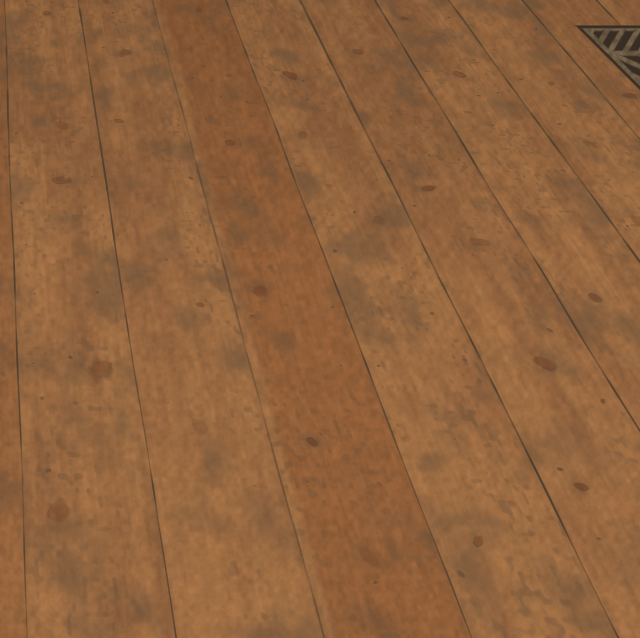
Write a WebGL 2 fragment shader that draws this texture.

```glsl
#version 300 es
precision highp float;
// Worn pine floorboards receding in perspective, with a metal drain in the corner.
uniform vec2 u_resolution;
out vec4 fragColor;

#define NEAR_WIDTH 0.232   // board width at the bottom edge
#define FAR_WIDTH 0.116    // board width at the top edge
#define NEAR_START 0.043   // first seam at the bottom edge
#define FAR_START 0.0065   // first seam at the top edge
#define FOCAL 1.2          // stretch of distance along the boards
#define SEAM_HALF 0.0012
#define SEAM_SOFT 0.0011
#define KNOT_CHANCE 0.6
#define FLECK_CHANCE 0.3
#define WEAR 0.5
#define RED_BOARD 2.0
#define DRAIN_CORNER vec2(0.907, 0.958)

const vec3 PALE = vec3(0.628, 0.432, 0.265);
const vec3 HONEY = vec3(0.572, 0.386, 0.241);
const vec3 RUSSET = vec3(0.558, 0.355, 0.208);
const vec3 GRIME = vec3(0.40, 0.305, 0.22);
const vec3 KNOT = vec3(0.42, 0.235, 0.145);
const vec3 GAP = vec3(0.305, 0.24, 0.175);
const vec3 METAL = vec3(0.41, 0.345, 0.26);
const vec3 SLOT = vec3(0.22, 0.175, 0.135);

float hash(vec2 p) {
  return fract(sin(dot(p, vec2(127.1, 311.7))) * 43758.5453);
}

float noise(vec2 p) {
  vec2 i = floor(p), f = fract(p);
  f = f * f * (3.0 - 2.0 * f);
  return mix(mix(hash(i), hash(i + vec2(1, 0)), f.x),
             mix(hash(i + vec2(0, 1)), hash(i + vec2(1, 1)), f.x), f.y);
}

float fbm(vec2 p) {
  float sum = 0.0, amp = 0.5;
  for (int i = 0; i < 4; i++) {
    sum += amp * noise(p);
    p = mat2(1.6, 1.2, -1.2, 1.6) * p + 17.3;
    amp *= 0.5;
  }
  return sum / 0.9375;
}

// Scattered ellipses, one per cell: x = body, y = dark rim, z = surrounding stain
vec3 spots(vec2 q, float board, vec2 cells, float chance, float radius) {
  vec2 g = q * cells + vec2(0.0, hash(vec2(board, 3.7)));
  vec2 key = floor(g) + vec2(board * 13.0, cells.y * 7.0);
  vec2 centre = 0.25 + 0.5 * vec2(hash(key), hash(key + 5.3));
  vec2 d = (fract(g) - centre) / cells;
  d.y = d.y * mix(1.3, 2.6, hash(key + 4.1)) + d.x * (hash(key + 2.9) - 0.5);
  float size = radius * mix(0.4, 1.1, hash(key + 9.1));
  float r = length(d) / size + 0.9 * (fbm(q * vec2(14.0, 22.0) + key) - 0.5);
  float present = step(hash(key + 1.7), chance) * mix(0.4, 1.0, hash(key + 6.6));
  return present * vec3(1.0 - smoothstep(0.5, 1.2, r),
                        1.0 - smoothstep(0.0, 0.35, abs(r - 0.85)),
                        exp(-r * r * 0.2));
}

vec3 drain(vec2 g, float px) {
  float upper = abs(g.y - 0.022) - 0.015;
  float lower = abs(g.y - 0.074) - 0.028;
  float steep = abs(fract((g.x + 0.6 * g.y) / 0.024) - 0.5) * 0.024 - 0.0065;
  float shallow = abs(fract((g.y - 0.45 * g.x) / 0.019) - 0.5) * 0.019 - 0.005;
  float edge = (g.y - g.x) * 0.7 + 0.009;
  float slot = max(min(max(upper, steep), max(lower, shallow)), edge);
  vec3 metal = METAL * (0.85 + 0.3 * noise(g * 180.0));
  return mix(SLOT, metal, smoothstep(-px, px + 0.001, slot));
}

void main() {
  vec2 p = gl_FragCoord.xy / u_resolution.y;
  float px = 1.0 / u_resolution.y;

  // Board coordinates: q.x across one board, q.y along it
  float width = mix(NEAR_WIDTH, FAR_WIDTH, p.y);
  float across = (p.x - mix(NEAR_START, FAR_START, p.y)) / width;
  float along = FOCAL / width;
  across += 0.015 * (noise(vec2(floor(across + 0.5) * 9.0, along * 1.5)) - 0.5);
  float board = floor(across);
  vec2 q = vec2(across - board, along);
  vec2 seed = q + vec2(board * 7.13, board * 3.7);

  // Board tone: one redder board with a pale strip by its left edge
  float red = 1.0 - min(abs(board - RED_BOARD), 1.0);
  red = max(red, 0.6 * step(board, -0.5));
  float strip = 1.0 - smoothstep(0.08, 0.16, q.x + 0.05 * noise(seed * 3.0));
  float streak = 0.5 * fbm(seed * vec2(6.0, 0.8)) + 0.5 * fbm(seed * vec2(2.0, 1.6));
  float light = streak + 0.16 * (hash(vec2(board, 8.0)) - 0.5) - 0.14 * (p.y - 0.5);
  vec3 col = mix(HONEY, PALE, smoothstep(0.32, 0.64, light));
  col = mix(col, RUSSET, red * (1.0 - strip) * 0.75);
  col *= 1.0 - 0.08 * smoothstep(0.5, 1.0, p.y);

  // Fine grain, mottling and grey wear
  col *= 1.0 + 0.07 * (noise(seed * vec2(36.0, 7.0)) - 0.5);
  col *= 1.0 + 0.2 * (fbm(p * vec2(120.0, 105.0)) - 0.5);
  float wear = smoothstep(0.5, 0.8, fbm(seed * vec2(2.6, 3.4) + 4.0));
  col = mix(col, GRIME, WEAR * wear);
  float pits = smoothstep(0.62, 0.88, noise(seed * vec2(24.0, 26.0)));
  col = mix(col, GRIME, 0.35 * pits * smoothstep(0.4, 0.65, fbm(seed * 3.0)));

  // Knots and small dark flecks
  vec3 knot = spots(q, board, vec2(1.0, 1.3), KNOT_CHANCE, 0.095);
  vec3 fleck = spots(q, board, vec2(3.0, 2.6), FLECK_CHANCE, 0.026);
  col = mix(col, GRIME, 0.55 * knot.z * smoothstep(0.35, 0.65, fbm(seed * vec2(5.0, 9.0))));
  col = mix(col, KNOT, 0.6 * knot.x);
  col = mix(col, GAP, 0.6 * knot.y * noise(seed * 12.0) + 0.6 * fleck.x);

  // Seams: thin and soft, uneven along their length, faint beside the red board
  float seam = floor(across + 0.5);
  float slant = NEAR_START - FAR_START + seam * (NEAR_WIDTH - FAR_WIDTH);
  float dist = abs(across - seam) * width * inversesqrt(1.0 + slant * slant);
  float rough = noise(vec2(seam * 5.0, along * 7.0));
  float faint = 1.0 - 0.45 * (1.0 - min(abs(seam - RED_BOARD), 1.0));
  float soft = max(SEAM_SOFT, px * 0.7);
  float halfWidth = SEAM_HALF * (0.55 + 0.3 * hash(vec2(seam, 2.0)) + 0.6 * rough);
  float line = 1.0 - smoothstep(halfWidth - soft, halfWidth + soft, dist);
  col = mix(col, GRIME, 0.22 * rough * exp(-dist * 170.0));
  col = mix(col, GAP, line * faint * (0.45 + 0.5 * rough));

  // Drain set into the floor, with a dark rim
  vec2 g = vec2(p.x - DRAIN_CORNER.x, DRAIN_CORNER.y - p.y);
  float rim = max(-g.y, (g.y - g.x) * 0.7);
  col = mix(col, SLOT, 1.0 - smoothstep(-px, px, rim - 0.002));
  col = mix(col, drain(g, px), 1.0 - smoothstep(-px, px, rim + 0.002));

  fragColor = vec4(clamp(col, 0.0, 1.0), 1.0);
}
```
